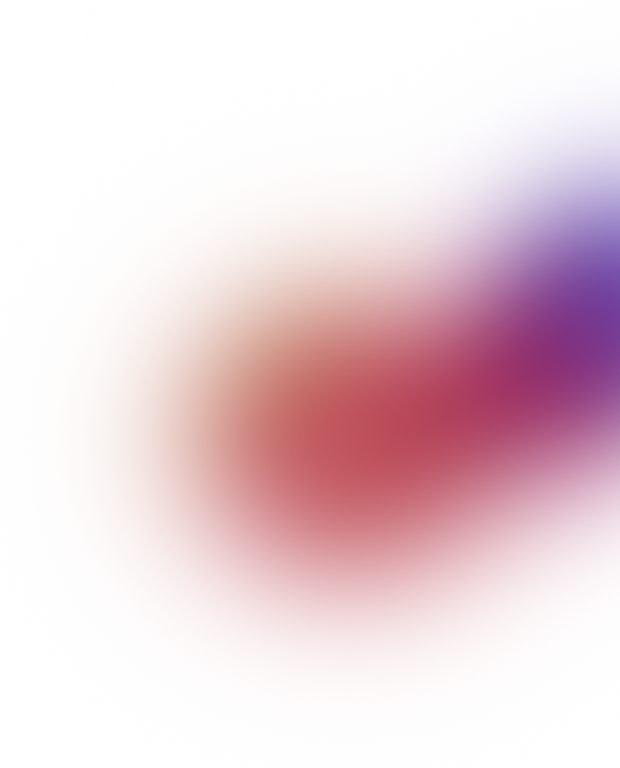
A WebGL 2 fragment shader for this background:

```glsl
#version 300 es
precision highp float;
// Two soft, blurred pools of ink on white paper: a warm red one and a violet one
// that runs off the right edge. Each pool is a bell-shaped falloff that absorbs
// light, with an ink colour that drifts along a diagonal.

uniform vec2 u_resolution;
out vec4 fragColor;

// Sine hash, used as dither against banding
float hash(vec2 p) {
    return fract(sin(dot(p, vec2(12.9898, 78.233))) * 43758.5453);
}

// Bell curve, slightly flatter on top than a Gaussian
float softBlob(vec2 offset, vec2 radius) {
    return exp(-pow(length(offset / radius), 2.4));
}

void main() {
    // Canvas heights, origin at the lower left
    vec2 p = gl_FragCoord.xy / u_resolution.y;
    p.x += 0.5 * (0.8086 - u_resolution.x / u_resolution.y);

    // Red pool, turning to a warm beige towards the upper left
    vec2 redOffset = p - vec2(0.456, 0.427);
    float warmth = smoothstep(-0.02, 0.24, dot(redOffset, vec2(-0.707, 0.707)));
    vec3 redInk = mix(vec3(0.36, 1.0, 0.95), vec3(0.45, 1.0, 1.18), warmth);
    float redAmount = 0.64 * softBlob(redOffset, vec2(0.212, 0.198));

    // Violet pool, stretched along the rising diagonal, bluer at its upper end
    vec2 violetOffset = p - vec2(0.768, 0.564);
    vec2 diagonal = mat2(0.707, -0.707, 0.707, 0.707) * violetOffset;
    float blueness = smoothstep(-0.17, 0.17, diagonal.x);
    vec3 violetInk = mix(vec3(0.50, 1.0, 0.70), vec3(0.84, 1.0, 0.44), blueness);
    float violetAmount = 0.76 * softBlob(diagonal, vec2(0.215, 0.174));

    // Inks subtract from the white paper
    vec3 color = vec3(0.998) - redInk * redAmount - violetInk * violetAmount;
    color += (hash(gl_FragCoord.xy) - 0.5) / 255.0;
    fragColor = vec4(clamp(color, 0.0, 1.0), 1.0);
}
```
